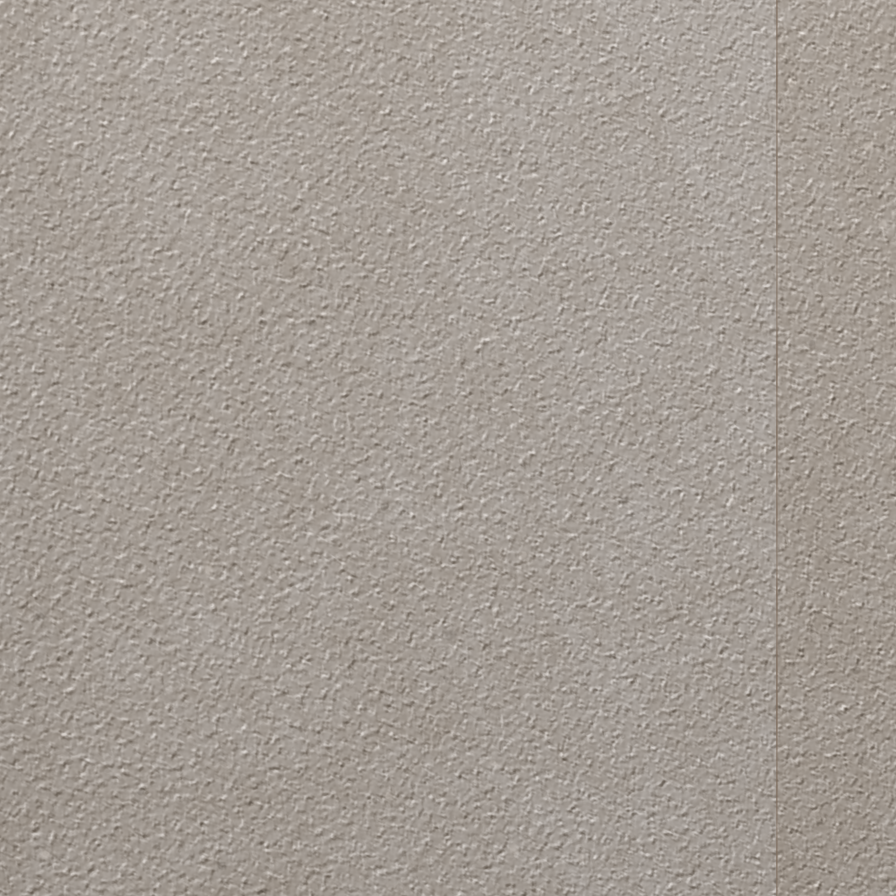
Give the GLSL for this texture, as a WebGL 2 fragment shader.

```glsl
#version 300 es
precision highp float;
// Rough greige plaster wall with one thin vertical panel seam.
// Gradient noise, shaped into low bumps of uneven strength, is lit from the
// upper left; slow noise adds pale patches, and small cells add grains.

uniform vec2 u_resolution;
out vec4 outColor;

const vec3 BASE_COLOR = vec3(0.646, 0.616, 0.587);
const vec3 WARM_SHIFT = vec3(0.007, 0.000, -0.009);
const vec3 SEAM_COLOR = vec3(0.49, 0.42, 0.36);
const vec2 LIGHT_DIR = vec2(-0.55, 0.835);
const float LIGHT_STEP = 0.0018;
const float SEAM_X = 0.867;
const float SEAM_HALF_WIDTH = 0.0009;
const float SEAM_OPACITY = 0.70;
const float GRAIN_SCALE = 138.0;
const float GRAIN_STRETCH = 1.12;
const float RELIEF_GAIN = 0.118;
const float SPECKLE_GAIN = 0.060;
const float PATCH_GAIN = 0.034;
const float FLECK_GRID = 15.0;
const float FLECK_DENSITY = 0.25;

uint mixBits(uint n) {
    n = (n ^ (n >> 16)) * 0x7feb352du;
    n = (n ^ (n >> 15)) * 0x846ca68bu;
    return n ^ (n >> 16);
}

float hash(vec2 cell, float seed) {
    uvec2 c = uvec2(ivec2(cell) + 4096);
    uint n = mixBits(c.x + mixBits(c.y + mixBits(uint(seed))));
    return float(n >> 8) / 16777216.0;
}

float cornerSlope(vec2 cell, vec2 offset, float seed) {
    float angle = 6.28319 * hash(cell, seed);
    return dot(vec2(cos(angle), sin(angle)), offset);
}

float gradientNoise(vec2 p, float seed) {
    vec2 i = floor(p), f = p - i;
    vec2 w = f * f * f * (f * (f * 6.0 - 15.0) + 10.0);
    vec2 e = vec2(1.0, 0.0);
    float low = mix(cornerSlope(i, f, seed), cornerSlope(i + e, f - e, seed), w.x);
    float high = mix(cornerSlope(i + e.yx, f - e.yx, seed),
                     cornerSlope(i + 1.0, f - 1.0, seed), w.x);
    return mix(low, high, w.y);
}

vec2 rotate(vec2 p, float angle) {
    float c = cos(angle), s = sin(angle);
    return vec2(c * p.x - s * p.y, s * p.x + c * p.y);
}

// Height of low bumps on a flat ground; finer towards the right.
float bumpHeight(vec2 uv, float crisp) {
    vec2 p = uv * GRAIN_SCALE * vec2(1.0, GRAIN_STRETCH);
    float coarse = gradientNoise(rotate(p, 0.6) * 0.72, 1.0);
    float medium = gradientNoise(rotate(p, 1.2) * 1.15, 2.0);
    float fine = gradientNoise(rotate(p, 2.1) * 1.85, 3.0);
    float height = coarse * mix(0.60, 0.36, crisp) + medium * 0.60
                 + fine * mix(0.32, 0.44, crisp);
    return smoothstep(-0.36, 0.50, height);
}

// Height change along the light, uneven so that the ridges break into grains.
float grainRelief(vec2 uv) {
    float crisp = smoothstep(0.1, 0.8, uv.x);
    vec2 d = LIGHT_DIR * LIGHT_STEP;
    float slope = bumpHeight(uv - d, crisp) - bumpHeight(uv + d, crisp);
    float strength = 1.1 + 2.4 * gradientNoise(rotate(uv, 0.3) * 95.0, 14.0);
    return slope * clamp(strength, 0.25, 2.2);
}

// Surface colour of single grains, pale or dark, independent of the light.
float speckle(vec2 uv) {
    float broken = gradientNoise(rotate(uv, 0.9) * 125.0, 15.0);
    float small = gradientNoise(rotate(uv, 1.7) * 210.0, 16.0);
    return broken * 0.6 + small * 0.6;
}

// Cloudy patches, broken up at their borders by small mottling.
float palePatches(vec2 uv) {
    float broad = gradientNoise(uv * vec2(4.5, 2.6) + 3.7, 4.0);
    float cloudy = gradientNoise(rotate(uv, 0.7) * 12.0, 5.0);
    float mottled = gradientNoise(rotate(uv, 1.1) * 42.0, 6.0);
    return broad * 0.45 + cloudy * 0.5 + mottled * 0.75;
}

// Signed flecks: mostly pale chips, with an occasional dark pit.
float flecks(vec2 uv) {
    vec2 p = uv * FLECK_GRID;
    vec2 cell = floor(p);
    vec2 center = 0.2 + 0.6 * vec2(hash(cell, 7.0), hash(cell, 8.0));
    float radius = mix(0.05, 0.12, hash(cell, 9.0));
    vec2 d = fract(p) - center + 0.05 * gradientNoise(p * 9.0, 10.0);
    float present = step(hash(cell, 11.0), FLECK_DENSITY);
    float tone = hash(cell, 12.0) < 0.65 ? 0.07 : -0.07;
    return present * tone * (1.0 - smoothstep(radius * 0.4, radius, length(d)));
}

void main() {
    vec2 uv = gl_FragCoord.xy / u_resolution;
    float pixel = 1.0 / u_resolution.x;
    float rightPanel = smoothstep(-pixel, pixel, uv.x - SEAM_X);

    // Slow lighting: brighter top, dim left edge, pale band before the seam.
    float paleBand = smoothstep(0.30, 0.75, uv.x) * (1.0 - rightPanel);
    float patches = palePatches(uv + rightPanel * vec2(2.0, 1.0));
    float tone = 0.045 * (uv.y - 0.5) + 0.012 * paleBand - 0.004
               - 0.010 * (1.0 - smoothstep(0.0, 0.12, uv.x))
               - 0.010 * rightPanel + PATCH_GAIN * patches;

    // Lit grain, with the pale areas cooler and the hollows warmer.
    float grain = grainRelief(uv) * RELIEF_GAIN + speckle(uv) * SPECKLE_GAIN;
    float warmth = clamp(0.3 - paleBand * 0.5 - patches * 0.9
                         - grain * 5.0 + rightPanel * 0.3, -1.0, 1.0);
    vec3 color = BASE_COLOR + tone + grain + flecks(uv) + WARM_SHIFT * warmth;

    // Thin seam, unevenly worn along its length.
    float seam = 1.0 - smoothstep(SEAM_HALF_WIDTH - 0.5 * pixel,
                                  SEAM_HALF_WIDTH + 0.5 * pixel, abs(uv.x - SEAM_X));
    float wear = 0.85 + 0.5 * gradientNoise(vec2(3.5, uv.y * 24.0), 13.0);
    color = mix(color, SEAM_COLOR, seam * SEAM_OPACITY * wear);

    outColor = vec4(clamp(color, 0.0, 1.0), 1.0);
}
```
